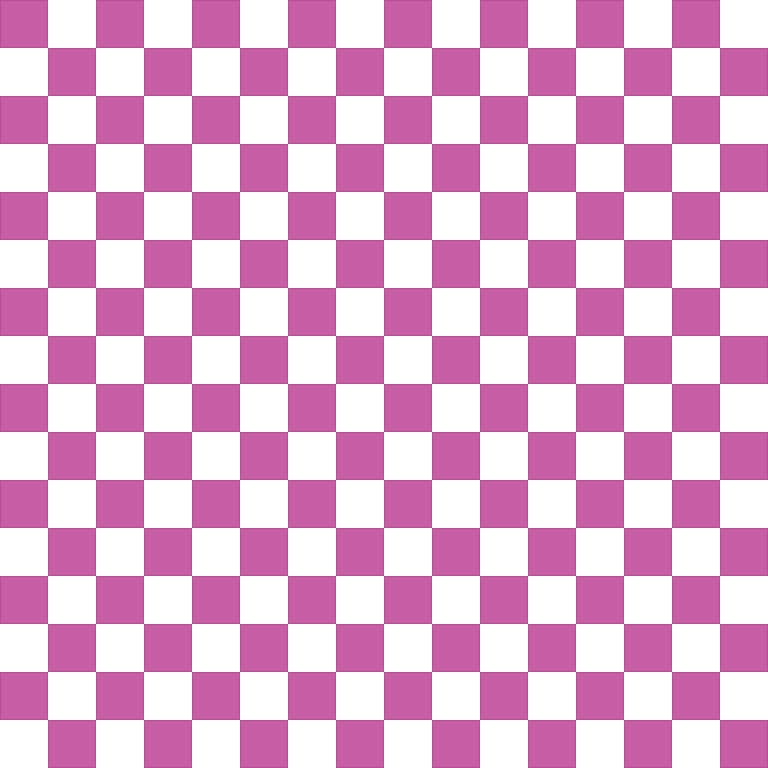
Reproduce this pattern procedurally as a Shadertoy shader.

```glsl
const float CELLS = 16.0;      // squares per side, even so the board tiles
const float RIM_WIDTH = 0.025; // in units of one square

const vec3 WHITE = vec3(1.0);
const vec3 ORCHID = vec3(0.78, 0.37, 0.64);
const vec3 RIM = vec3(0.75, 0.29, 0.60);

// Signed distance to the checker edges, positive inside coloured squares
float checkerDistance(vec2 p) {
    vec2 cell = floor(p);
    vec2 toEdge = 0.5 - abs(fract(p) - 0.5);
    float parity = mod(cell.x + cell.y, 2.0);
    return min(toEdge.x, toEdge.y) * (2.0 * parity - 1.0);
}

// Antialiased coverage of the region where distance is positive
float coverage(float distance, float pixel) {
    return clamp(distance / pixel + 0.5, 0.0, 1.0);
}

void mainImage(out vec4 fragColor, in vec2 fragCoord) {
    vec2 p = fragCoord / iResolution.xy * CELLS;
    float pixel = CELLS / min(iResolution.x, iResolution.y);
    float edge = checkerDistance(p);

    // Coloured square with a thin darker rim
    vec3 square = mix(RIM, ORCHID, coverage(edge - RIM_WIDTH, pixel));
    vec3 color = mix(WHITE, square, coverage(edge, pixel));

    fragColor = vec4(color, 1.0);
}
```
